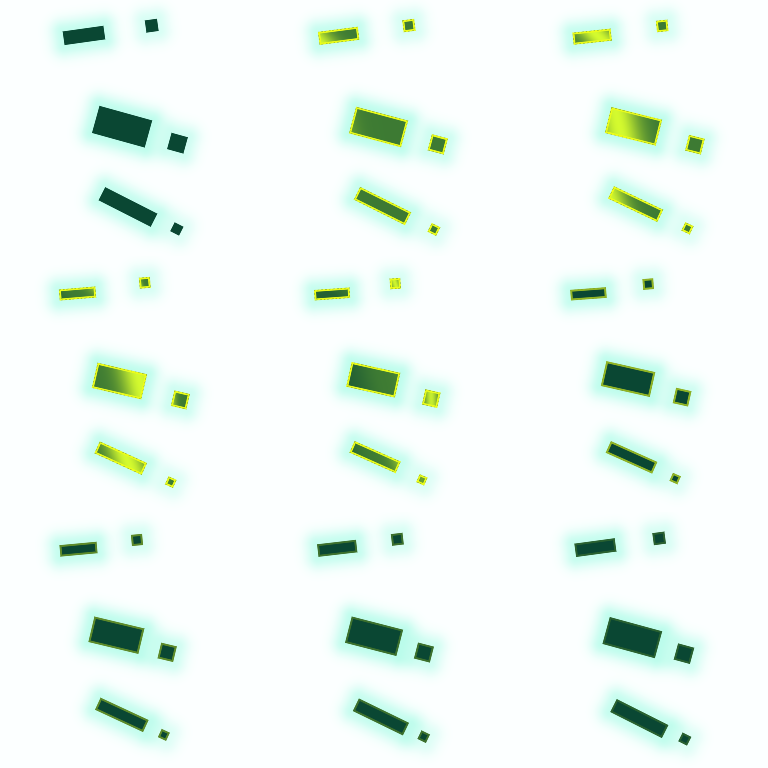
A WebGL 2 fragment shader for this pattern:

```glsl
#version 300 es
precision highp float;
// Three by three grid of glowing tilted bars and squares, swaying and lit by a passing beam.

uniform vec2 u_resolution;
out vec4 outColor;

const float TAU = 6.2831853;

float boxDistance(vec2 p, vec2 halfSize) {
  vec2 d = abs(p) - halfSize;
  return length(max(d, 0.0)) + min(max(d.x, d.y), 0.0);
}

// Cyclic sway over the nine cells, peaking at the given cell.
float sway(float cell, float peak) {
  return cos(TAU * (cell - peak) / 9.0);
}

// Paints one tilted block with its halo, fill, beam and border.
void paintBlock(inout vec3 color, vec2 p, vec2 halfSize, float degrees,
                float cell, float beamShift, float beamGain, float haloGain) {
  float a = radians(degrees);
  vec2 q = vec2(cos(a) * p.x + sin(a) * p.y, cos(a) * p.y - sin(a) * p.x);
  float d = boxDistance(q, halfSize);
  float pixel = 768.0 / u_resolution.y;

  // Mint halo
  float outside = max(d, 0.0);
  float halo = haloGain * exp(-outside * outside / 150.0);
  color *= mix(vec3(1.0), vec3(0.76, 0.99, 0.93), halo);

  // Fill, green while awake, with a lime beam crossing from left to right
  vec3 dark = vec3(0.04, 0.28, 0.20);
  float along = q.x / halfSize.x - 0.25 * q.y / halfSize.y;
  float beamAt = (cell - 2.4) * 1.5 + beamShift;
  float awake = step(0.5, cell) * step(cell, 4.5);
  float green = awake * (1.0 - 0.5 * smoothstep(2.0, 3.5, beamAt - along));
  float reach = (along - beamAt) / 0.85;
  float beam = awake * beamGain * exp(-reach * reach);
  vec3 fill = mix(dark, vec3(0.24, 0.48, 0.20), green);
  fill = mix(fill, vec3(0.83, 0.98, 0.18), beam);

  // Border, yellow while awake and then fading, with a fine dashed rim
  float lit = step(0.5, cell) * exp(-0.5 * max(cell - 4.0, 0.0));
  vec3 border = mix(dark, vec3(0.92, 0.99, 0.10), lit);
  float dash = smoothstep(-0.3, 0.3, sin((q.x + q.y) * 1.6));
  float rim = smoothstep(-1.2, -0.3, d) * dash;
  border = mix(border, vec3(0.35, 0.52, 0.20), 0.5 * rim * lit);
  fill = mix(fill, border, smoothstep(-0.5, 0.5, (d + 2.0) / pixel));

  color = mix(color, fill, smoothstep(0.5, -0.5, d / pixel));
}

void main() {
  // Cells run from the top left, each 256 units wide with y pointing down
  vec2 grid = 3.0 * gl_FragCoord.xy / u_resolution;
  grid.y = 3.0 - grid.y;
  vec2 id = floor(grid);
  vec2 p = 256.0 * fract(grid);
  float cell = id.x + 3.0 * id.y;

  float swell = sway(cell, -0.2);
  float drift = sway(cell, 0.8);
  float lag = sway(cell, 1.8);
  vec3 tilt = vec3(-6.0, 14.0, 25.5) + vec3(-2.0, 1.5, 1.5) * swell;
  vec3 color = vec3(0.99, 1.0, 1.0);

  // Bars
  paintBlock(color, p - vec2(80.0 + 4.0 * swell, 36.7 - 1.3 * swell),
             vec2(19.2 + 1.4 * swell, 6.1 + 0.8 * swell), tilt.x, cell, 0.9, 1.0, 0.9);
  paintBlock(color, p - vec2(119.3 + 3.3 * drift, 125.0 + 2.0 * drift),
             vec2(26.2 + 1.2 * swell, 13.4 + 0.7 * swell), tilt.y, cell, 0.0, 1.0, 1.0);
  paintBlock(color, p - vec2(123.5 + 4.5 * swell, 204.0 + 3.0 * swell),
             vec2(27.3 + 2.0 * swell, 6.9 + 0.5 * swell), tilt.z, cell, -0.6, 1.0, 0.9);

  // Squares, which the beam reaches last
  paintBlock(color, p - vec2(144.5 + 8.5 * drift, 26.8 - 1.3 * drift),
             vec2(5.8 + 0.4 * swell), tilt.x, cell, -2.4, 0.95, 0.6);
  paintBlock(color, p - vec2(175.0 + 8.0 * lag, 142.5 + 2.2 * lag),
             vec2(8.2 + 0.3 * swell), tilt.y, cell, -2.4, 0.9, 0.75);
  paintBlock(color, p - vec2(170.5 + 7.5 * drift, 226.0 + 3.5 * drift),
             vec2(4.7 + 0.3 * swell), tilt.z, cell, -2.4, 0.3, 0.5);

  outColor = vec4(color, 1.0);
}
```
